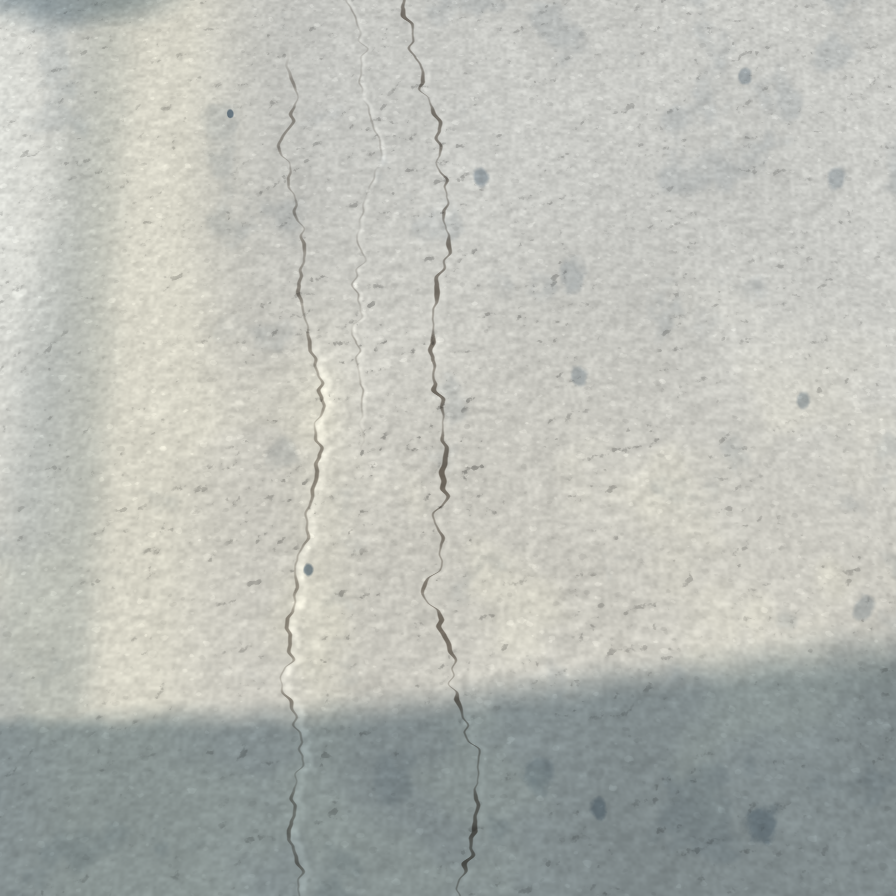
Reproduce this texture procedurally as a WebGL 2 fragment shader.

```glsl
#version 300 es
precision highp float;
// Weathered pavement with long cracks, embedded stones and soft cast shadows.
uniform vec2 u_resolution;
out vec4 outColor;

const vec3 CONCRETE = vec3(0.805, 0.798, 0.762);
const vec3 CREAM = vec3(0.865, 0.855, 0.795);
const vec3 SKY_GREY = vec3(0.775, 0.778, 0.76);
const vec3 GLARE = vec3(0.865, 0.87, 0.845);
const vec3 SHADOW_TINT = vec3(0.635, 0.69, 0.73);
const vec3 STAIN_TINT = vec3(0.72, 0.76, 0.80);
const vec3 CRACK_TINT = vec3(0.50, 0.47, 0.44);
const float GRAIN = 0.075;
const float RELIEF = 0.17;
const float BAND_DEPTH = 0.46;
const int KNOTS = 13;

// Crack positions at evenly spaced heights, bottom to top
const float MAIN_CRACK[KNOTS] = float[](.514, .530, .527, .505, .480, .491, .493,
    .485, .488, .500, .492, .469, .449);
const float LEFT_CRACK[KNOTS] = float[](.338, .328, .338, .319, .323, .346, .355,
    .357, .341, .333, .318, .324, .325);
const float HAIR_CRACK[KNOTS] = float[](.40, .40, .40, .40, .40, .40, .401,
    .404, .400, .405, .419, .408, .387);

// Large stains: centre, radius, strength
const vec4 STAINS[12] = vec4[](
    vec4(.645, .580, .011, .7), vec4(.934, .802, .012, .6), vec4(.896, .552, .009, .8),
    vec4(.832, .915, .009, .8), vec4(.536, .803, .010, .9), vec4(.638, .692, .018, .4),
    vec4(.852, .082, .021, .8), vec4(.668, .098, .011, .9), vec4(.963, .322, .014, .6),
    vec4(.600, .134, .020, .5), vec4(.257, .873, .004, 1.8), vec4(.344, .363, .006, 1.5));

float hash(vec2 p) {
    return fract(sin(dot(p, vec2(127.1, 311.7))) * 43758.5453);
}

float noise(vec2 p) {
    vec2 i = floor(p), f = fract(p);
    f = f * f * (3.0 - 2.0 * f);
    return mix(mix(hash(i), hash(i + vec2(1, 0)), f.x),
               mix(hash(i + vec2(0, 1)), hash(i + vec2(1, 1)), f.x), f.y);
}

float fbm(vec2 p) {
    float sum = 0.0, amp = 0.5;
    for (int i = 0; i < 4; i++) {
        sum += amp * noise(p);
        p = mat2(1.6, 1.2, -1.2, 1.6) * p + 7.3;
        amp *= 0.5;
    }
    return sum / 0.9375;
}

// Scattered irregular stones: signed tone, pale above zero and dark below
float stones(vec2 p, float density) {
    vec2 cell = floor(p);
    float tone = 0.0;
    for (int j = -1; j <= 1; j++)
    for (int i = -1; i <= 1; i++) {
        vec2 id = cell + vec2(i, j);
        vec2 d = p - id - vec2(hash(id), hash(id + 31.7));
        d *= mat2(1.0, 0.4, -0.3, 1.2);
        float radius = mix(0.12, 0.42, pow(hash(id + 5.1), 2.0));
        float dist = length(d) + 0.25 * (noise(p * 4.0) - 0.5);
        float mask = 1.0 - smoothstep(radius - 0.12, radius + 0.08, dist);
        tone += mask * (hash(id + 17.3) - 0.45) * step(hash(id + 9.2), density);
    }
    return tone;
}

// Signed sideways distance to a jagged crack through the knots
float crackOffset(vec2 p, float knots[KNOTS], float seed) {
    float t = clamp(p.y, 0.0, 0.9999) * float(KNOTS - 1);
    int i = int(t);
    float x = mix(knots[i], knots[i + 1], smoothstep(0.0, 1.0, fract(t)));
    x += 0.014 * (noise(vec2(p.y * 38.0, seed)) - 0.5);
    x += 0.008 * (noise(vec2(p.y * 110.0, seed + 4.0)) - 0.5);
    return p.x - x;
}

float line(float d, float width, float px) {
    return 1.0 - smoothstep(width - px, width + px, abs(d));
}

void main() {
    vec2 uv = gl_FragCoord.xy / u_resolution;
    float px = 1.0 / u_resolution.y;
    vec2 ground = vec2((uv.x - 0.5) * (0.85 + 0.35 * uv.y), uv.y * (0.9 + 0.3 * uv.y)) + 3.0;

    // Broad tones
    float cloud = fbm(uv * vec2(7.0, 5.0) + 2.0);
    vec3 color = mix(CONCRETE, SKY_GREY, smoothstep(0.5, 1.0, uv.y + 0.25 * uv.x));
    float warm = exp(-pow((uv.x - 0.17 + 0.05 * (1.0 - uv.y)) / 0.09, 2.0));
    warm += 0.55 * exp(-pow((uv.x - 0.36) / 0.035, 2.0)) * smoothstep(0.72, 0.5, uv.y);
    warm += 0.6 * smoothstep(0.5, 0.75, fbm(uv * 9.0 + 8.0)) * smoothstep(0.75, 0.35, uv.y);
    color = mix(color, CREAM, clamp(warm, 0.0, 0.8));
    color = mix(color, GLARE, smoothstep(0.12, 0.0, uv.x) * smoothstep(0.3, 0.65, uv.y));
    color *= 1.0 + 0.11 * (cloud - 0.5);

    // Fine grain, side-lit relief and stones
    float rough = mix(0.6, 1.0, exp(-pow((uv.x - 0.48) / 0.2, 2.0) - pow((uv.y - 0.5) / 0.25, 2.0)));
    float slope = fbm(ground * 75.0) - fbm(ground * 75.0 + vec2(-0.3, 0.35));
    color *= 1.0 + GRAIN * (noise(ground * 240.0) + noise(ground * 120.0) - 1.0);
    color *= 1.0 + RELIEF * rough * slope;
    color *= 1.0 - 0.22 * rough * smoothstep(0.16, 0.32, -slope) * smoothstep(0.45, 0.65, noise(ground * 34.0));
    color *= 1.0 + 0.13 * stones(ground * 85.0, 0.55) + 0.11 * stones(ground * 38.0 + 6.0, 0.22);

    // Stains with ragged rims
    float stain = 0.28 * smoothstep(0.62, 0.78, fbm(uv * 16.0 + 20.0));
    for (int i = 0; i < 12; i++) {
        vec4 s = STAINS[i];
        vec2 d = (uv - s.xy) * vec2(1.15, 0.9);
        float dist = length(d) / s.z + 0.9 * (fbm(uv * 70.0) - 0.5);
        stain += s.w * (1.0 - smoothstep(0.6, 1.2, dist));
    }
    color *= mix(vec3(1.0), STAIN_TINT, min(stain, 1.8));

    // Cracks, with a pale worn lip beside the left one
    float wear = noise(vec2(uv.y * 55.0, 2.0));
    float mainD = crackOffset(uv, MAIN_CRACK, 1.0);
    float leftD = crackOffset(uv, LEFT_CRACK, 9.0);
    float hairD = crackOffset(uv, HAIR_CRACK, 17.0);
    float lip = line(leftD - 0.006, 0.005, 0.004) * smoothstep(0.68, 0.55, uv.y);
    lip += 0.6 * line(hairD - 0.003, 0.002, 0.002) * smoothstep(0.48, 0.55, uv.y);
    lip += 0.35 * line(mainD - 0.006, 0.003, 0.004);
    color *= 1.0 + 0.12 * lip * (0.4 + noise(ground * 90.0));
    float crack = line(mainD, 0.0008 + 0.0026 * wear * wear, px) * (0.35 + 0.6 * wear);
    crack += line(leftD, 0.0007 + 0.0016 * wear, px) * (0.25 + 0.5 * wear) * smoothstep(0.95, 0.9, uv.y);
    crack += 0.4 * line(hairD, 0.001, px) * wear * smoothstep(0.48, 0.55, uv.y);
    color *= mix(vec3(1.0), CRACK_TINT, min(crack, 1.0));

    // Cast shadows: lower area, left band and upper-left corner
    float ragged = 0.012 * (fbm(uv * 30.0) - 0.5);
    float edge = 0.2 + 0.12 * max(uv.x - 0.33, 0.0) + ragged;
    float soft = 0.017 + 0.02 * uv.x;
    float shade = 1.0 - smoothstep(edge - soft, edge + soft, uv.y);
    float bandRight = mix(0.085, 0.145, uv.y) + ragged;
    float bandLeft = mix(-0.06, 0.095, uv.y) + ragged;
    float band = smoothstep(bandLeft - 0.035, bandLeft + 0.035, uv.x)
               * (1.0 - smoothstep(bandRight - 0.025, bandRight + 0.025, uv.x));
    shade = max(shade, band * BAND_DEPTH * mix(1.0, 0.55, uv.y));
    float corner = length((uv - vec2(0.09, 1.02)) / vec2(0.13, 0.06));
    shade = max(shade, 0.85 * (1.0 - smoothstep(0.45, 1.15, corner)));
    color *= mix(vec3(1.0), SHADOW_TINT, shade);

    outColor = vec4(clamp(color, 0.0, 1.0), 1.0);
}
```
